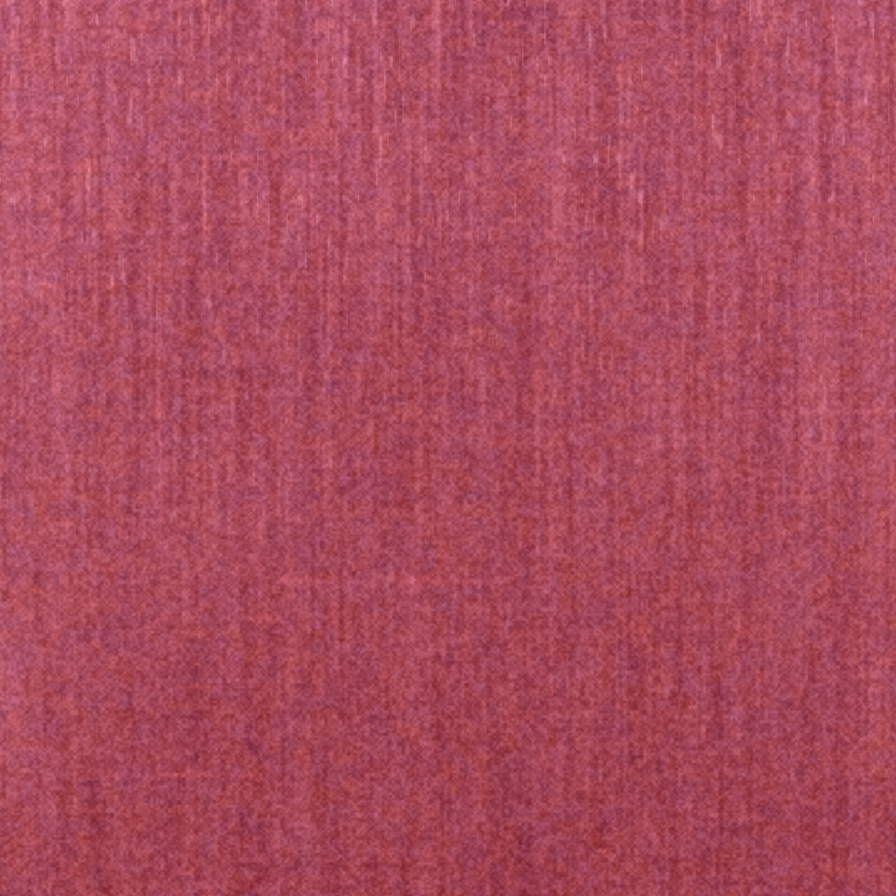
This texture is drawn by a three.js fragment shader. Its source:

```glsl
varying vec2 vUv;

const vec3 CLOTH = vec3(0.662, 0.289, 0.362);
const vec3 TONE_AXIS = vec3(1.0, 0.95, 1.05);
const vec3 SLUB_TINT = vec3(0.075, 0.042, 0.045);
const vec3 GLINT_TINT = vec3(0.09, 0.11, 0.11);
const vec3 PURPLE_SHIFT = vec3(-0.022, -0.004, 0.022);

// Sine-free hash in 0..1
float hash(vec2 p) {
  vec3 q = fract(p.xyx * 0.1031);
  q += dot(q, q.yzx + 33.33);
  return fract((q.x + q.y) * q.z);
}

// Smooth value noise in -1..1
float noise(vec2 p) {
  vec2 cell = floor(p);
  vec2 f = fract(p);
  f = f * f * (3.0 - 2.0 * f);
  float low = mix(hash(cell), hash(cell + vec2(1.0, 0.0)), f.x);
  float high = mix(hash(cell + vec2(0.0, 1.0)), hash(cell + vec2(1.0)), f.x);
  return mix(low, high, f.y) * 2.0 - 1.0;
}

// Thick uneven threads running along x, each fading at both ends
float slubs(vec2 p, float seed, float thickness, float maxReach) {
  float sum = 0.0;
  for (int i = 0; i < 24; i++) {
    float id = float(i) + seed;
    vec2 center = vec2(hash(vec2(id, 1.7)), hash(vec2(id, 5.3)));
    float reach = mix(0.05, maxReach, hash(vec2(id, 9.1)));
    float strength = mix(0.15, 1.0, pow(hash(vec2(id, 13.9)), 1.6));
    vec2 d = p - center;
    d.y += 0.0018 * noise(vec2(p.x * 14.0, id));
    float ends = 1.0 - smoothstep(0.55 * reach, reach, abs(d.x));
    float body = exp(-d.y * d.y / (thickness * thickness));
    float broken = 0.75 + 0.45 * noise(vec2(p.x * 38.0, id + 40.0));
    sum += strength * ends * body * broken;
  }
  return min(sum, 1.3);
}

// Long fine warp threads, varying slowly along y
float warp(vec2 p, float threads) {
  float fine = noise(vec2(p.x * threads, p.y * 9.0));
  float wide = noise(vec2(p.x * threads * 0.45 + 71.0, p.y * 4.0));
  return fine * 0.7 + wide * 0.4;
}

// Irregular fibre grain over a faint woven grid
float grain(vec2 p, float scale) {
  float coarse = noise(p * scale + 17.0);
  float fine = noise(p * scale * 1.8 + 91.0);
  vec2 grid = sin(p * 6.28318 * scale * 0.64);
  return 0.052 * coarse + 0.050 * fine + 0.012 * grid.x * grid.y;
}

// Broad light: bright upper edge and sides, darker lower middle
float sheen(vec2 p) {
  float side = 2.0 * p.x - 1.0;
  float rise = 0.078 * (p.y - 0.5);
  float tilt = -0.016 * side * p.y;
  return rise + tilt + 0.027 * side * side - 0.009 + 0.010 * noise(p * 5.0);
}

void main() {
  vec2 p = vUv;
  float upper = smoothstep(0.2, 1.0, p.y);

  // Weave and light
  float tone = sheen(p) + grain(p, 200.0);
  tone += mix(0.040, 0.066, upper) * warp(p, 215.0);
  tone += 0.012 * noise(vec2(p.x * 8.0, p.y * 150.0));
  vec3 color = CLOTH + tone * TONE_AXIS;

  // Purple and red fibre patches
  color += PURPLE_SHIFT * (noise(p * 65.0 + 7.0) + 0.5 * noise(p * 150.0 + 3.0));
  color.b += 0.012 * (upper - 0.5);

  // Raised slub threads in both directions
  color += SLUB_TINT * slubs(p, 11.0, 0.0036, 0.27);
  color += SLUB_TINT * 0.75 * slubs(p.yx, 83.0, 0.0022, 0.30);

  // Short pale glints on the warp
  float glint = smoothstep(0.55, 0.95, noise(vec2(p.x * 240.0 + 5.0, p.y * 45.0)));
  color += GLINT_TINT * glint * mix(0.2, 0.9, upper);

  gl_FragColor = vec4(clamp(color, 0.0, 1.0), 1.0);
}
```
